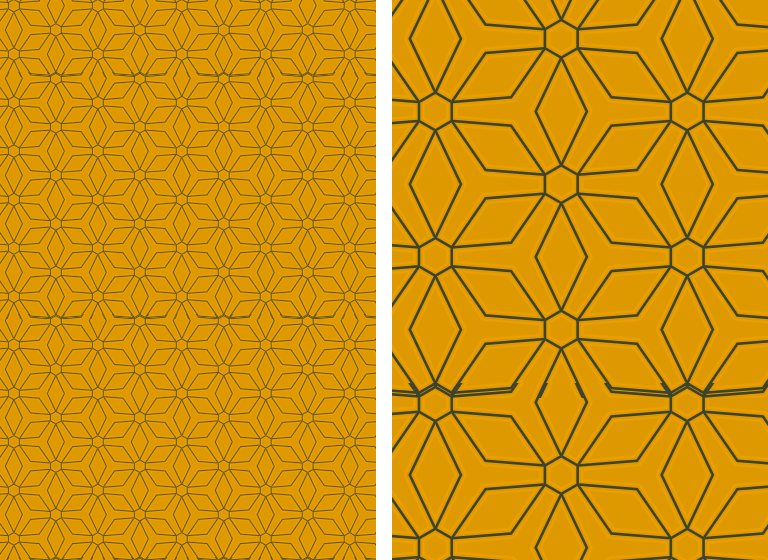
Left, the full canvas; right, a detail of the centre.
Write a Shadertoy shader that draws this pattern.

```glsl
// Thin dark hexagons joined by rhombic petals on a triangular lattice, over flat amber.

const float PITCH = 0.08655;               // node spacing / canvas height
const vec2 FIRST_NODE = vec2(0.286, 0.436); // lower-left node, in pitches
const vec2 CELL = vec2(1.7320508, 1.0);    // rectangular cell holding two nodes
const float HEX_RADIUS = 0.13;
const float PETAL_HALF_WIDTH = 0.176;
const float LINE_HALF_WIDTH = 0.009;
const float SEAM_PERIOD = 5.0;
const float SEAM_HEIGHT = 4.58;

const vec3 AMBER = vec3(0.87, 0.60, 0.0);
const vec3 BRIGHT_AMBER = vec3(0.93, 0.63, 0.0);
const vec3 INK = vec3(0.24, 0.26, 0.17);

float segmentDistance(vec2 p, vec2 a, vec2 b) {
    vec2 ab = b - a;
    float t = clamp(dot(p - a, ab) / dot(ab, ab), 0.0, 1.0);
    return length(p - a - ab * t);
}

// Offset from the nearest lattice node
vec2 toNearestNode(vec2 p, vec2 cell) {
    vec2 a = mod(p + 0.5 * cell, cell) - 0.5 * cell;
    vec2 b = mod(p, cell) - 0.5 * cell;
    return dot(a, a) < dot(b, b) ? a : b;
}

// Fold the six directions to neighbours onto the positive x axis
vec2 foldSixfold(vec2 q) {
    const float SECTOR = 1.0471976;
    float angle = mod(atan(q.y, q.x), SECTOR) - 0.5 * SECTOR;
    return length(q) * vec2(cos(angle), abs(sin(angle)));
}

float patternDistance(vec2 p, float hexRadius, float petalHalfWidth) {
    vec2 q = foldSixfold(toNearestNode(p, CELL));
    float hexagon = abs(dot(q, vec2(0.8660254, 0.5)) - 0.8660254 * hexRadius);
    float petal = segmentDistance(q, vec2(hexRadius, 0.0), vec2(0.5, petalHalfWidth));
    return min(hexagon, petal);
}

float coverage(float dist, float halfWidth, float pixel) {
    return clamp((halfWidth - dist) / pixel + 0.5, 0.0, 1.0)
         * min(1.0, 2.0 * halfWidth / pixel);
}

void mainImage(out vec4 fragColor, in vec2 fragCoord) {
    float unit = PITCH * iResolution.y;
    float pixel = 1.0 / unit;
    vec2 p = fragCoord / unit - FIRST_NODE;

    float dist = patternDistance(p, HEX_RADIUS, PETAL_HALF_WIDTH);

    // Lines double slightly where the repeat blocks join
    float seam = mod(p.y - SEAM_HEIGHT + 0.5 * SEAM_PERIOD, SEAM_PERIOD) - 0.5 * SEAM_PERIOD;
    if (abs(seam) < 0.05) {
        dist = min(dist, patternDistance(p + vec2(0.0, 0.025), HEX_RADIUS, PETAL_HALF_WIDTH));
    }

    // Pale fringe beside each line, then the ink itself
    float fringe = clamp(1.0 - abs(dist - 0.031) / 0.013, 0.0, 1.0);
    vec3 color = mix(AMBER, BRIGHT_AMBER, fringe);
    color = mix(color, INK, coverage(dist, LINE_HALF_WIDTH, pixel));
    fragColor = vec4(color, 1.0);
}
```
